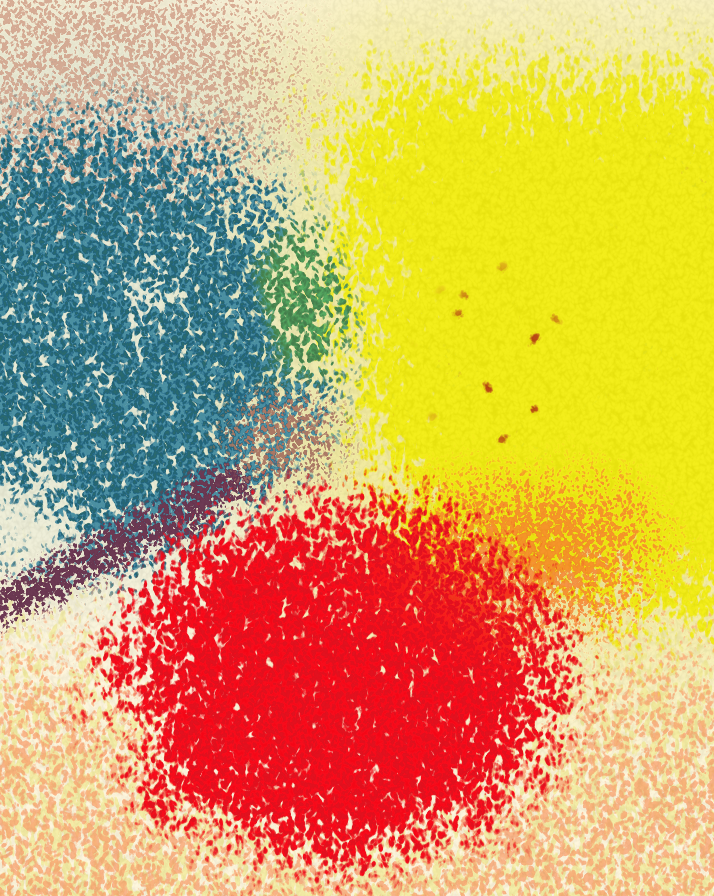
Give the GLSL for this background, as a Shadertoy shader.

```glsl
const vec3 PAPER = vec3(0.97, 0.94, 0.84);
const vec3 COOL_PAPER = vec3(0.89, 0.90, 0.82);
const vec3 PALE_YELLOW = vec3(0.92, 0.89, 0.54);
const vec3 YELLOW = vec3(0.93, 0.91, 0.08);
const vec3 RED = vec3(0.98, 0.05, 0.11);
const vec3 ORANGE = vec3(0.94, 0.47, 0.15);
const vec3 PEACH = vec3(0.95, 0.60, 0.40);
const vec3 ROSE_BROWN = vec3(0.76, 0.53, 0.44);
const vec3 BLUE = vec3(0.31, 0.58, 0.65);
const vec3 NAVY = vec3(0.08, 0.34, 0.48);
const vec3 GREEN = vec3(0.32, 0.62, 0.36);
const vec3 PLUM = vec3(0.40, 0.20, 0.30);
const vec3 RUST = vec3(0.70, 0.26, 0.06);

vec2 hash2(vec2 p) {
    vec3 q = fract(p.xyx * vec3(0.1031, 0.1030, 0.0973));
    q += dot(q, q.yzx + 33.33);
    return fract((q.xx + q.yz) * q.zy);
}

// Distance to the nearest jittered cell centre
float cellular(vec2 p) {
    vec2 cell = floor(p), f = fract(p);
    float nearest = 4.0;
    for (int y = -1; y <= 1; y++)
        for (int x = -1; x <= 1; x++) {
            vec2 o = vec2(x, y);
            vec2 v = o + hash2(cell + o + 100.0) - f;
            nearest = min(nearest, dot(v, v));
        }
    return sqrt(nearest);
}

vec2 bend(vec2 p, float amount) {
    return p + amount * vec2(sin(p.y * 1.7 + 2.0 * sin(p.x * 0.6)),
                             sin(p.x * 1.9 + 2.0 * sin(p.y * 0.5)));
}

// Flakes of two sizes, gathered into loose clumps
float paperTooth(vec2 p, vec2 scale) {
    vec2 q = bend(p * scale, 0.2);
    float g = 0.50 * cellular(q) + 0.28 * cellular(q * 1.7 + 17.0);
    g += 0.22 * cellular(q * 0.37 + 41.0);
    return smoothstep(0.20, 0.78, g);
}

float softWaves(vec2 p) {
    return (sin(p.x * 31.0 + 3.0 * sin(p.y * 17.0))
          + sin(p.y * 27.0 + 2.0 * sin(p.x * 23.0))
          + sin((p.x + p.y) * 53.0)) / 3.0;
}

float ellipseMask(vec2 p, vec2 centre, vec2 radius, float inner, float outer) {
    return 1.0 - smoothstep(inner, outer, length((p - centre) / radius));
}

float boxDistance(vec2 p, vec2 centre, vec2 halfSize) {
    vec2 d = abs(p - centre) - halfSize;
    return length(max(d, 0.0)) + min(max(d.x, d.y), 0.0);
}

float segmentDistance(vec2 p, vec2 a, vec2 b) {
    vec2 v = b - a;
    return length(p - a - v * clamp(dot(p - a, v) / dot(v, v), 0.0, 1.0));
}

// Pigment sticks wherever its density exceeds the tooth height
vec3 rub(vec3 base, vec3 pigment, float density, float tooth) {
    return mix(base, pigment, smoothstep(-0.17, 0.17, density - 0.17 - tooth));
}

void mainImage(out vec4 fragColor, in vec2 fragCoord) {
    vec2 p = fragCoord / iResolution.xy * vec2(0.797, 1.0);
    float waves = softWaves(p);
    float tooth = paperTooth(p, vec2(122.0, 100.0));
    float streaks = paperTooth(p + 3.0, vec2(120.0, 62.0));
    float fine = paperTooth(p + 7.0, vec2(185.0, 165.0));
    vec2 edge = p + 0.014 * waves;

    // Paper: cool upper left, yellow glow, faint stray pigment
    float box = boxDistance(edge, vec2(0.76, 0.62), vec2(0.27, 0.19));
    float glow = 1.0 - smoothstep(0.02, 0.34, box);
    float cool = ellipseMask(p, vec2(0.10, 0.66), vec2(0.36), 0.5, 1.2);
    float upperLeft = ellipseMask(p, vec2(0.10, 0.90), vec2(0.30, 0.20), 0.4, 1.2);
    float lower = 1.0 - smoothstep(0.12, 0.48, p.y);
    vec3 color = mix(mix(PAPER, COOL_PAPER, cool), PALE_YELLOW, glow * 0.85);
    color = rub(color, mix(color, PALE_YELLOW, 0.7), 0.6 * lower, streaks);
    color = rub(color, mix(color, ROSE_BROWN, 0.7), 0.52 * upperLeft, fine);
    color = rub(color, mix(color, PEACH, 0.75), 0.53 * lower + 0.06 * waves, mix(tooth, fine, 0.3));

    // Yellow field, thinned beside the centre
    float yellow = 1.12 * (1.0 - smoothstep(-0.09, 0.20, box));
    yellow += 0.28 * glow + 0.07 * waves;
    yellow -= 0.35 * ellipseMask(p, vec2(0.35, 0.47), vec2(0.16, 0.12), 0.2, 1.2);
    vec3 yellowShade = mix(YELLOW, PALE_YELLOW, 0.35 * smoothstep(0.86, 1.0, p.y));
    color = rub(color, yellowShade, yellow, mix(streaks, tooth, 0.35));

    // Blue disc with bare patches and a green rim
    float blue = 0.90 * ellipseMask(edge, vec2(0.11, 0.615), vec2(0.25, 0.245), 0.60, 1.36);
    blue += 0.05 * waves;
    blue -= 0.32 * ellipseMask(p, vec2(0.17, 0.675), vec2(0.05, 0.06), 0.2, 1.0);
    blue -= 0.42 * ellipseMask(p, vec2(0.025, 0.435), vec2(0.09, 0.075), 0.3, 1.1);
    float green = ellipseMask(edge, vec2(0.345, 0.665), vec2(0.065, 0.12), 0.1, 1.15);
    vec3 blueShade = mix(NAVY, BLUE, smoothstep(0.10, 0.75, fine));
    vec3 greenShade = mix(GREEN * 0.75, GREEN * 1.15, fine);
    float greenMix = smoothstep(0.0, 0.6, green + 0.5 * (0.5 - fine));
    color = rub(color, mix(blueShade, greenShade, greenMix), max(blue, 0.72 * green), tooth);

    // Plum seam and brown smudge between blue and red
    float seam = segmentDistance(edge, vec2(0.01, 0.325), vec2(0.26, 0.46));
    color = rub(color, PLUM, 0.78 * (1.0 - smoothstep(0.0, 0.045, seam)), fine);
    float smudge = ellipseMask(p, vec2(0.32, 0.51), vec2(0.10, 0.08), 0.1, 1.2);
    color = rub(color, ROSE_BROWN * 0.85, 0.52 * smudge, fine);

    // Orange overlap and red disc
    float overlap = ellipseMask(edge, vec2(0.59, 0.38), vec2(0.20, 0.13), 0.0, 1.2);
    color = rub(color, mix(color, ORANGE, 0.8), 0.85 * overlap, fine);
    float red = 0.93 * ellipseMask(edge, vec2(0.38, 0.24), vec2(0.27, 0.22), 0.50, 1.32);
    red += 0.06 * waves - 0.13 * ellipseMask(p, vec2(0.37, 0.34), vec2(0.07, 0.08), 0.2, 1.2);
    vec3 redShade = mix(RED * 0.88, RED, smoothstep(0.1, 0.6, fine));
    redShade = mix(redShade, ORANGE, 0.6 * overlap * smoothstep(0.2, 0.8, fine));
    color = rub(color, redShade, red, mix(tooth, streaks, 0.45));

    // Rust specks scattered over the yellow
    vec2 speckSpace = bend(p * 38.0, 0.2);
    float chance = hash2(floor(speckSpace)).x;
    vec2 offset = fract(speckSpace) - 0.5;
    float speck = 1.0 - smoothstep(0.12, 0.32, length(offset) + 0.15 * fine);
    float area = ellipseMask(p, vec2(0.56, 0.59), vec2(0.10, 0.14), 0.4, 1.1);
    color = mix(color, RUST, speck * area * step(0.78, chance));

    fragColor = vec4(clamp(color + 0.05 * (0.5 - fine), 0.0, 1.0), 1.0);
}
```
